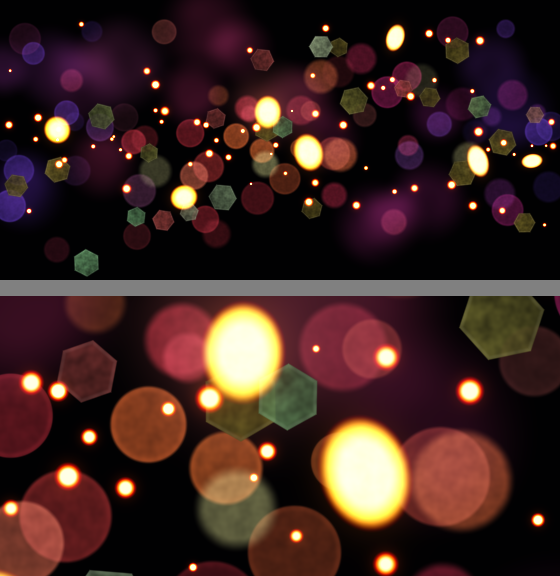
Top: the whole. Bottom: its middle third, enlarged.
A Shadertoy shader for this background:

```glsl
vec3 hash3(float index, float layer) {
    vec3 p = fract(vec3(index, layer, index + layer) * vec3(.1031, .1030, .0973));
    p += dot(p, p.yzx + 33.33);
    return fract((p.xxy + p.yzz) * p.zyx);
}

vec2 gradient(vec2 cell) {
    float angle = 6.2832 * hash3(cell.x + 71., cell.y + 139.).x;
    return vec2(cos(angle), sin(angle));
}

float gradientNoise(vec2 p) {
    vec2 i = floor(p), f = fract(p), u = f * f * f * (f * (f * 6. - 15.) + 10.);
    vec2 e = vec2(0, 1);
    return mix(mix(dot(gradient(i), f), dot(gradient(i + e.yx), f - e.yx), u.x),
               mix(dot(gradient(i + e), f - e), dot(gradient(i + 1.), f - 1.), u.x), u.y);
}

mat2 rotation(float a) {
    return mat2(cos(a), sin(a), -sin(a), cos(a));
}

float hexagon(vec2 p, float r) {
    p = abs(p);
    return max(p.x * .866 + p.y * .5, p.y) - r;
}

// Even spread across the width, gathered towards the middle height
vec2 scatter(float index, float layer) {
    vec3 h = hash3(index, layer);
    return vec2(2. * fract(index * .618 + layer * .37 + h.z * .06),
                .5 + (h.x + h.y - 1.) * .48);
}

// Warm in the middle, violet and blue towards both sides
vec3 bokehColor(float x, float h) {
    vec3 warm = mix(vec3(.56, .13, .17), vec3(.64, .3, .13), smoothstep(.4, .8, h));
    warm = mix(warm, vec3(.43, .08, .28), smoothstep(1., 1.5, x) * (1. - h));
    return mix(warm, vec3(.2, .12, .44), smoothstep(.4, .95, abs(x - 1.) + (h - .5) * .7));
}

vec3 screen(vec3 base, vec3 light) {
    return 1. - (1. - base) * (1. - clamp(light, 0., 1.));
}

void mainImage(out vec4 fragColor, in vec2 fragCoord) {
    vec2 p = fragCoord / iResolution.y;
    p.x *= 2. * iResolution.y / iResolution.x;
    float px = 1. / iResolution.y;
    float grain = gradientNoise(p * 55.) + .5 * gradientNoise(p * 120.);
    float cloud = gradientNoise(p * 5.);
    vec3 col = vec3(.004, .002, .007);

    // Blurred haze
    for (float i = 0.; i < 18.; i++) {
        vec3 h = hash3(i, 11.);
        vec2 c = scatter(i, 3.);
        float d = length(p - c) / mix(.09, .2, h.x);
        vec3 tint = mix(bokehColor(c.x, h.y), vec3(.22, .07, .34), .4);
        col = screen(col, tint * (.42 + .4 * cloud) * (1. - smoothstep(.25, 1., d)));
    }

    // Translucent discs with a faint rim
    for (float i = 0.; i < 62.; i++) {
        vec3 h = hash3(i, 23.);
        vec2 c = scatter(i, 5.);
        float d = length(p - c) - mix(.024, .059, sqrt(h.x));
        float soft = px + .009 * h.z * h.z;
        float face = 1. - smoothstep(-soft, soft, d);
        float rim = exp(-pow((d + .003) / (.0025 + soft * .5), 2.)) * (1. - h.z);
        vec3 tint = mix(bokehColor(c.x, h.y), vec3(.46, .46, .3), step(.93, h.z));
        float strength = mix(.22, .95, fract(h.x * 17. + h.y));
        col = screen(col, tint * strength * (face * (.85 + .15 * grain) + .25 * rim));
    }

    // Grainy hexagons
    for (float i = 0.; i < 25.; i++) {
        vec3 h = hash3(i, 37.);
        vec2 q = rotation(h.z * 6.2832) * (p - scatter(i, 7.));
        float d = hexagon(q, mix(.024, .045, sqrt(h.x)));
        vec3 tint = mix(vec3(.36, .32, .12), vec3(.3, .46, .31), smoothstep(.2, .5, h.y));
        tint = mix(tint, vec3(.5, .53, .42), smoothstep(.5, .65, h.y));
        tint = mix(tint, vec3(.5, .21, .2), smoothstep(.7, .76, h.y));
        tint *= (.7 + .35 * h.z) * (1. + .4 * grain + q.y * 4.);
        tint += .07 * (1. - smoothstep(0., .004, abs(d + .002)));
        col = mix(col, tint, .82 * (1. - smoothstep(-px, px, d)));
    }

    // Small sparks: pale core, yellow edge, red fringe
    for (float i = 0.; i < 66.; i++) {
        vec3 h = hash3(i, 41.);
        float k = length(p - scatter(i, 9.)) / mix(.004, .014, h.x);
        vec3 core = vec3(.8, .6, .4) + h.y * vec3(.1, .15, .3);
        vec3 glow = 1. - smoothstep(core, vec3(1.5, 1.2, 1.), vec3(k));
        col = screen(col, glow * vec3(1, .97, .88) + vec3(.25, .06, .01) * exp(-k * k * .5));
    }

    // Large lamps, stretched and tilted
    for (float i = 0.; i < 7.; i++) {
        vec3 h = hash3(i, 53.);
        vec2 q = rotation(h.z * 3.1416) * (p - scatter(i, 13.));
        float k = length(q * vec2(1, 1. + .6 * h.y)) / mix(.036, .064, h.x);
        vec3 glow = 1. - smoothstep(vec3(.88, .82, .4 + .3 * h.y), vec3(1.14, 1.1, 1.06), vec3(k));
        vec3 halo = vec3(.4, .16, .03) * exp(-k * k * 1.3);
        col = screen(col, glow * vec3(1, .97, .86) * (1. + .06 * grain) + halo);
    }

    fragColor = vec4(col, 1);
}
```
